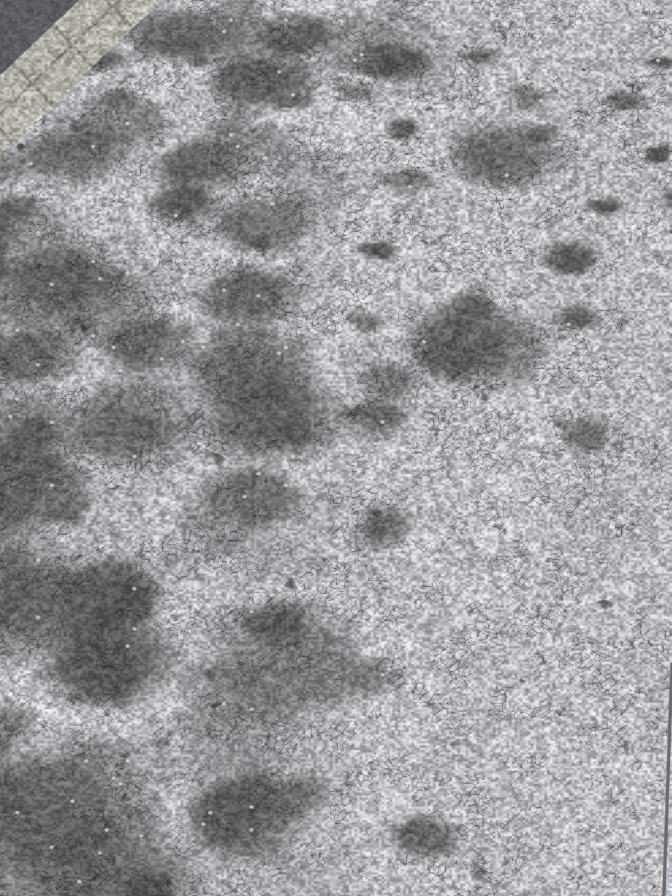
Give the GLSL for this texture, as a Shadertoy shader.

```glsl
const float HORIZON = 2.2;
const float DEPTH = 2.6;
const float CENTRE_X = 0.375;
const vec3 DRY = vec3(0.725, 0.725, 0.735);
const vec3 WET = vec3(0.325, 0.325, 0.325);
const vec3 KERB = vec3(0.69, 0.69, 0.66);
const vec3 ROAD = vec3(0.36, 0.36, 0.37);

float hash(vec2 p) {
    vec3 q = fract(p.xyx * 0.1031);
    q += dot(q, q.yzx + 33.33);
    return fract((q.x + q.y) * q.z);
}

float noise(vec2 p) {
    vec2 i = floor(p), f = fract(p);
    f = f * f * (3.0 - 2.0 * f);
    return mix(mix(hash(i), hash(i + vec2(1, 0)), f.x),
               mix(hash(i + vec2(0, 1)), hash(i + vec2(1, 1)), f.x), f.y);
}

float fbm(vec2 p) {
    float sum = 0.0, amp = 0.5;
    for (int i = 0; i < 4; i++) {
        sum += amp * noise(p);
        p = p * 2.03 + 17.1;
        amp *= 0.5;
    }
    return sum / 0.9375;
}

// Perspective between the canvas and the ground plane
vec2 toGround(vec2 p) {
    float z = 1.0 / (HORIZON - p.y);
    return vec2((p.x - CENTRE_X) * z, DEPTH * z);
}

vec2 toCanvas(vec2 g) {
    return vec2(g.x * DEPTH / g.y + CENTRE_X, HORIZON - DEPTH / g.y);
}

// Stains crowd the left side and spread across the far end
float crowding(vec2 p) {
    float limit = mix(0.43, 0.62, smoothstep(0.72, 1.0, p.y));
    return smoothstep(limit, limit - 0.22, p.x);
}

// Distance gap between the two nearest stones
float stoneGap(vec2 p) {
    vec2 id = floor(p);
    float near = 9.0, next = 9.0;
    for (int y = -1; y <= 1; y++)
    for (int x = -1; x <= 1; x++) {
        vec2 c = id + vec2(x, y);
        float d = length(p - c - vec2(hash(c), hash(c + 57.0)));
        next = min(next, max(near, d));
        near = min(near, d);
    }
    return next - near;
}

// Scattered round stains: soft halo with a darker off-centre core
float stains(vec2 g, float cell, vec2 radius, vec2 chance, float softness, float seed) {
    vec2 p = g / cell, id = floor(p);
    float dry = 1.0;
    for (int y = -1; y <= 1; y++)
    for (int x = -1; x <= 1; x++) {
        vec2 c = id + vec2(x, y), k = c + seed;
        vec2 centre = c + 0.2 + 0.6 * vec2(hash(k), hash(k + 31.0));
        float odds = mix(chance.x, chance.y, crowding(toCanvas(centre * cell)));
        float present = step(hash(k + 73.0), odds);
        float size = mix(radius.x, radius.y, hash(k + 91.0));
        vec2 d = (p - centre) / size;
        vec2 shift = 0.3 * (vec2(hash(k + 11.0), hash(k + 23.0)) - 0.5);
        float halo = smoothstep(1.0, 1.0 - softness, length(d));
        float core = smoothstep(0.75, 0.3, length(d - shift));
        float strength = mix(0.6, 1.0, hash(k + 47.0));
        dry *= 1.0 - present * strength * (0.62 * halo + 0.3 * core);
    }
    return 1.0 - dry;
}

void mainImage(out vec4 fragColor, in vec2 fragCoord) {
    vec2 p = fragCoord / iResolution.y;
    float pixel = 1.0 / iResolution.y;
    vec2 g = toGround(p);
    vec2 stone = vec2(p.x, p.y * 1.2);

    // Moisture
    vec2 wobble = vec2(fbm(g * 50.0), fbm(g * 50.0 + 40.0)) - 0.5;
    vec2 w = g + 0.017 * wobble;
    float large = stains(w, 0.08, vec2(0.45, 0.85), vec2(0.02, 0.75), 0.5, 5.0);
    float small = stains(w, 0.075, vec2(0.2, 0.42), vec2(0.55, 0.4), 0.6, 140.0);
    float drips = stains(w, 0.045, vec2(0.06, 0.13), vec2(0.13, 0.13), 0.35, 260.0);
    float damp = 0.45 * smoothstep(0.45, 0.68, fbm(g * 13.0 + 8.0)) * crowding(p);
    float wet = 1.0 - (1.0 - large) * (1.0 - small) * (1.0 - drips) * (1.0 - damp);
    wet *= 0.9 + 0.2 * noise(stone * 120.0);

    // Grain, cracks and pale chips
    float grain = 0.32 * (noise(stone * 330.0) - 0.5) + 0.2 * (noise(stone * 160.0 + 9.0) - 0.5);
    float crack = smoothstep(0.16, 0.0, stoneGap(stone * 105.0 + 2.0 * noise(stone * 60.0)));
    crack *= smoothstep(0.4, 0.7, noise(stone * 45.0 + 5.0));
    vec2 chipCell = floor(stone * 130.0);
    float chip = step(0.988, hash(chipCell + 300.0));
    chip *= smoothstep(0.45, 0.15, length(fract(stone * 130.0) - 0.5));

    // Pavement
    vec3 col = DRY + 0.1 * (fbm(p * 9.0) - 0.5);
    col = mix(col, WET, clamp(wet, 0.0, 1.0));
    col += (grain - 0.2 * crack) * mix(1.0, 0.4, clamp(wet, 0.0, 1.0));
    col = mix(col, vec3(0.87), 0.75 * chip);

    // Kerb and road in the far corner
    float across = dot(p, vec2(-0.689, 0.725));
    float along = dot(p, vec2(0.725, 0.689));
    float seam = abs(fract(along / 0.062) - 0.5) * 0.062;
    seam = min(seam, abs(across - 0.633));
    vec3 kerb = KERB + 0.8 * grain - 0.13 * smoothstep(0.003, 0.001, seam);
    col = mix(col, kerb, smoothstep(-pixel, pixel, across - 0.6));
    col = mix(col, ROAD + 0.35 * grain, smoothstep(-pixel, pixel, across - 0.664));

    // Pale edging at the near right
    float edge = p.x - 0.741 - 0.035 * p.y;
    col = mix(col, vec3(0.42), smoothstep(0.003, 0.001, abs(edge)) * step(p.y, 0.26));
    col = mix(col, vec3(0.76, 0.77, 0.79) + grain, smoothstep(0.001, 0.003, edge) * step(p.y, 0.26));

    fragColor = vec4(clamp(col, 0.0, 1.0), 1.0);
}
```
